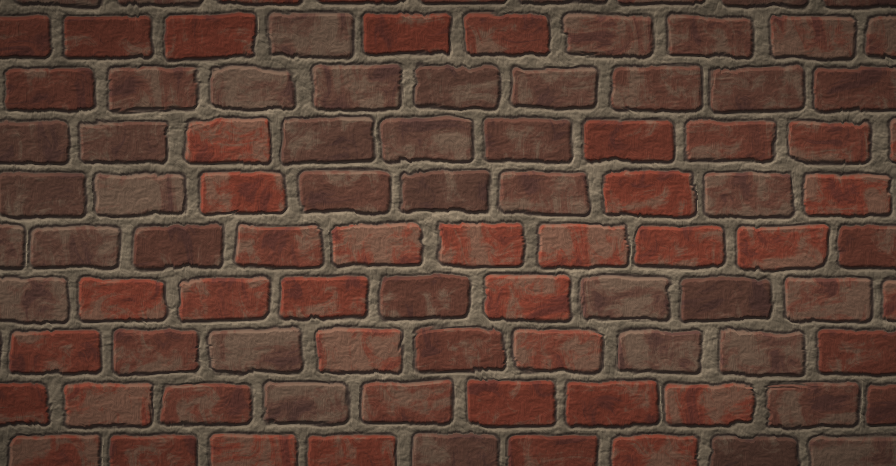
Give the GLSL for this texture, as a Shadertoy shader.

```glsl
// Weathered brick wall: nine uneven courses in thick, lumpy mortar.

vec2 hash2(vec2 p) {
    return fract(sin(vec2(dot(p, vec2(127.1, 311.7)), dot(p, vec2(269.5, 183.3)))) * 4375.85);
}

// Layered, self-warped sines, roughly -1 to 1.
float waves(vec2 p) {
    float sum = 0.0, amp = 0.6;
    for (int i = 0; i < 5; i++) {
        p = mat2(0.8, 0.6, -0.6, 0.8) * p * 1.75 + 3.1;
        p += 0.7 * sin(p.yx * 1.3 + float(i));
        sum += amp * sin(p.x) * sin(p.y);
        amp *= 0.65;
    }
    return sum;
}

// Cellular noise: distance to the nearest scattered point.
float cells(vec2 p) {
    vec2 cell = floor(p), f = fract(p);
    float nearest = 2.0;
    for (int y = -1; y <= 1; y++)
        for (int x = -1; x <= 1; x++) {
            vec2 o = vec2(x, y);
            nearest = min(nearest, length(o + hash2(cell + o) - f));
        }
    return nearest;
}

// Signed distance to the nearest brick, negative inside; id is (column, course).
float brickDistance(vec2 p, out vec2 id) {
    float[10] shift = float[10](0.6, 0.07, 0.52, 0.25, 0.42, 0.77, 0.22, 0.55, 0.06, 0.52);
    float spill = waves(p * 8.0 + 5.0);
    p += 0.0045 * vec2(waves(p * 13.0), waves(p * 13.0 + 40.0));
    p.y += 0.003 * sin(p.x * 4.0 + 1.0);

    float v = (1.0 - p.y) * 8.86 + 0.83;
    float course = clamp(floor(v), 0.0, 9.0);
    float u = p.x * 4.63 - shift[int(course)] + 0.5;
    id = vec2(floor(u), course);

    // Each brick is nudged, tilted and sized a little differently.
    vec2 r = hash2(id + 7.0);
    vec2 q = vec2(fract(u) - 0.5, 0.5 - fract(v)) / vec2(4.63, 8.86);
    q.x += (r.x - 0.5) * 0.012;
    q.y += q.x * (r.y - 0.5) * 0.05;
    vec2 d = abs(q) - vec2(0.099, 0.048) + vec2(0.010, 0.005) * r.yx + 0.013;
    return length(max(d, 0.0)) + min(max(d.x, d.y), 0.0) - 0.013
        + 0.006 * smoothstep(0.2, 0.8, spill);
}

// Surface height: rough brick faces, lumpy mortar and crevices between them.
float relief(vec2 p) {
    vec2 id;
    float d = brickDistance(p, id);
    vec2 w = p + 0.008 * vec2(waves(p * 18.0), waves(p * 18.0 + 9.0));
    float lumps = 0.007 * cells(w * vec2(26.0, 40.0)) + 0.003 * cells(w * 95.0);
    float face = 0.013 + 0.0016 * waves(p * 55.0) + 0.0012 * cells(p * 110.0);
    float crevice = 0.006 * exp(-pow((d - 0.002) / 0.004, 2.0));
    return mix(0.011 - lumps, face, smoothstep(0.004, -0.007, d)) - crevice;
}

void mainImage(out vec4 fragColor, in vec2 fragCoord) {
    vec2 p = fragCoord / iResolution.y;
    vec2 id;
    float d = brickDistance(p, id);
    vec2 r = hash2(id + 31.0);
    float patches = waves(p * 16.0 + r * 20.0);
    float grain = waves(p * 65.0);

    // Fired clay, from brown to red, under patches of pale lime dust.
    vec3 clay = mix(vec3(0.33, 0.23, 0.19), vec3(0.42, 0.21, 0.16), smoothstep(0.2, 0.8, r.x));
    clay *= 0.90 + 0.22 * r.y + 0.08 * patches;
    float dust = smoothstep(-0.25, 0.65, patches + 0.3 * grain + 0.9 * (r.y - 0.55));
    vec3 brick = mix(clay, vec3(0.40, 0.34, 0.28), 0.65 * dust);
    brick = mix(brick, vec3(0.20, 0.14, 0.15), 0.3 * smoothstep(0.3, 0.8, -patches));

    // Mortar with broad stains.
    vec3 mortar = vec3(0.40, 0.355, 0.295) * (1.0 + 0.10 * waves(p * 11.0) + 0.06 * grain);
    vec3 color = mix(mortar, brick, smoothstep(0.003, -0.003, d));

    // Light from the upper left, and shade in the crevices.
    float slope = (relief(p) - relief(p + vec2(-0.0018, 0.0036))) / 0.004;
    color *= clamp(1.0 + 0.42 * slope, 0.45, 1.35);
    float gap = exp(-pow((d - 0.002) / 0.0035, 2.0));
    color = mix(color, vec3(0.15, 0.11, 0.11), gap * (0.32 + 0.25 * smoothstep(-0.4, 0.4, patches)));

    // Darker towards the corners.
    vec2 c = fragCoord / iResolution.xy - 0.5;
    color *= 1.10 - 0.85 * dot(c, c);
    fragColor = vec4(color, 1.0);
}
```
